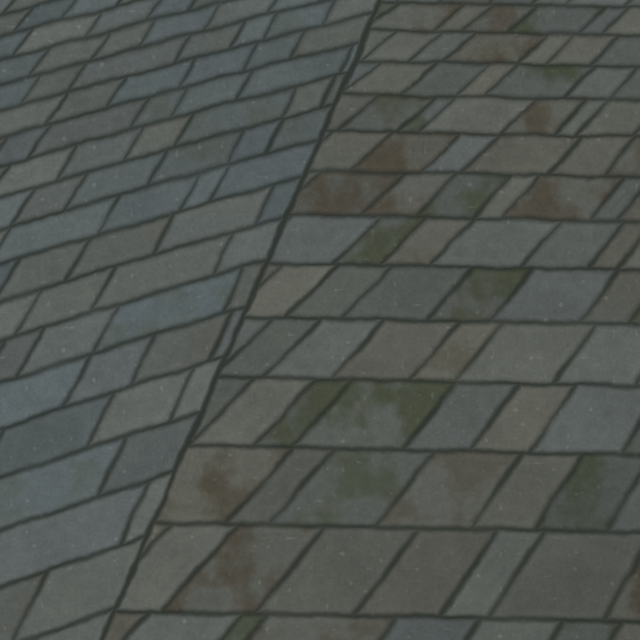
Give the GLSL for this texture, as a Shadertoy shader.

```glsl
// Worn grey setts in perspective: two fields of paving meet along a slanted seam.
// Each field is a projective grid of rows, cut into stones of random length,
// then coloured per stone and weathered with gradient noise.

float hash(vec2 p) {
    vec3 q = fract(p.xyx * vec3(0.1031, 0.1030, 0.0973));
    q += dot(q, q.yzx + 33.33);
    return fract((q.x + q.y) * q.z);
}

vec2 gradient(vec2 cell) {
    float a = 6.2832 * hash(cell);
    return vec2(cos(a), sin(a));
}

// Gradient noise, roughly -0.7 to 0.7
float noise(vec2 p) {
    vec2 i = floor(p), f = p - i;
    vec2 s = f * f * f * (f * (f * 6.0 - 15.0) + 10.0);
    vec2 e = vec2(0.0, 1.0);
    float low = mix(dot(gradient(i), f), dot(gradient(i + e.yx), f - e.yx), s.x);
    float high = mix(dot(gradient(i + e), f - e), dot(gradient(i + 1.0), f - 1.0), s.x);
    return mix(low, high, s.y);
}

float fbm(vec2 p) {
    float sum = 0.0, gain = 1.0;
    for (int k = 0; k < 4; k++) {
        sum += gain * noise(p);
        p = mat2(1.6, 1.2, -1.2, 1.6) * p + 17.3;
        gain *= 0.55;
    }
    return sum;
}

// Position of the joint before stone i of a row
float jointAt(float i, float row) {
    return i + 0.74 * (hash(vec2(i + 50.0, row * 7.0 + 31.0)) - 0.5);
}

// Returns distance to row joint, distance to cross joint, and the stone's id.
// "rise" is the height of the nearest row, "recede" how fast rows shrink.
vec4 paving(float along, float height, float rise, float recede, float stoneLength) {
    float scale = 1.0 - recede / rise * height;
    float n = height / (rise * scale);
    float row = floor(n);
    float u = along / (scale * stoneLength) + 0.5 * mod(row, 2.0);
    float i = floor(u);
    if (u < jointAt(i, row)) i -= 1.0;
    else if (u >= jointAt(i + 1.0, row)) i += 1.0;
    float f = n - row;
    float rowGap = min(f, 1.0 - f) * rise * scale * scale;
    float crossGap = min(u - jointAt(i, row), jointAt(i + 1.0, row) - u) * stoneLength * scale;
    return vec4(rowGap, crossGap, i, row);
}

void mainImage(out vec4 fragColor, in vec2 fragCoord) {
    vec2 uv = fragCoord / iResolution.xy;
    float soft = 0.0022 + 0.7 / iResolution.y;

    // Slightly uneven edges
    vec2 p = uv + 0.004 * vec2(noise(uv * 16.0), noise(uv * 16.0 + 40.0))
                + 0.0015 * vec2(noise(uv * 70.0), noise(uv * 70.0 + 90.0));
    float fromSeam = p.x - 0.16 - 0.435 * p.y;
    bool leftField = fromSeam < 0.0;

    vec4 stone;
    if (leftField) {
        // Rows climb to the seam; cross joints run nearly along it
        float tilt = 0.36 - 0.12 * p.y;
        float height = (p.y + tilt * (0.16 - p.x)) / (1.0 - 0.435 * tilt) - 0.05;
        stone = paving(fromSeam, height, 0.1177, 0.0496, 0.145);
        stone.xy *= vec2(0.81, 0.87);
    } else {
        // Rows lie nearly level; cross joints lean strongly
        float height = p.y - 0.036 + 0.02 * (p.x - 0.65);
        stone = paving(p.x - height, height, 0.1492, 0.0721, 0.132);
        stone.y *= 0.74;
    }
    vec2 id = stone.zw + (leftField ? 200.0 : 90.0);
    float tone = hash(id), tint = hash(id + 13.7), stain = hash(id + 71.3);

    // Stone colour: cool on the left, olive and brown on the right
    vec3 color = leftField ? vec3(0.348, 0.374, 0.369) : vec3(0.349, 0.364, 0.345);
    color *= 0.93 + 0.13 * tone;
    color += (tint - 0.5) * vec3(-0.018, 0.0, 0.026);

    // Blotches, brown and mossy stains, grain and pale specks
    float blotch = fbm(uv * 11.0 + id * 3.1);
    float grime = smoothstep(-0.15, 0.55, blotch + 0.15) * smoothstep(0.55, 0.9, stain);
    vec3 stainColor = mix(vec3(0.27, 0.25, 0.21), vec3(0.24, 0.26, 0.20), step(0.5, tint));
    color = mix(color, stainColor, grime * (leftField ? 0.3 : 0.8));
    color *= 1.0 + 0.07 * blotch + 0.05 * fbm(uv * 55.0) + 0.05 * noise(uv * 190.0);
    color += 0.055 * smoothstep(0.36, 0.6, noise(uv * 85.0 + 11.0));
    color *= 1.0 - 0.1 * smoothstep(0.5, 1.0, uv.x) * smoothstep(0.4, 0.0, uv.y);

    // Joints narrow with distance and are partly filled with dust
    float gap = mix(0.0036, 0.0024, uv.y);
    float wear = noise(uv * 13.0 + 5.0);
    float rowLine = 1.0 - smoothstep(gap - soft, gap + soft, stone.x + 0.0015 * wear);
    float crossLine = 1.0 - smoothstep(gap - soft, gap + soft, stone.y - 0.002 * wear);
    float seamGap = 0.0042 + 0.003 * noise(uv * 21.0);
    float seam = 1.0 - smoothstep(seamGap - soft, seamGap + soft, abs(fromSeam) * 0.917);
    float fill = 0.72 + 0.45 * wear;
    float joint = max(max(rowLine, crossLine * 0.92) * fill, seam * 0.9);

    // Worn shoulders beside the joints
    float edge = min(min(stone.x, stone.y), abs(fromSeam));
    color *= 1.0 - 0.15 * exp(-edge / 0.006);
    color += 0.014 * smoothstep(0.005, 0.009, edge) * smoothstep(0.018, 0.009, edge);
    color = mix(color, vec3(0.17, 0.19, 0.17), clamp(joint, 0.0, 1.0) * 0.88);

    fragColor = vec4(color, 1.0);
}
```
